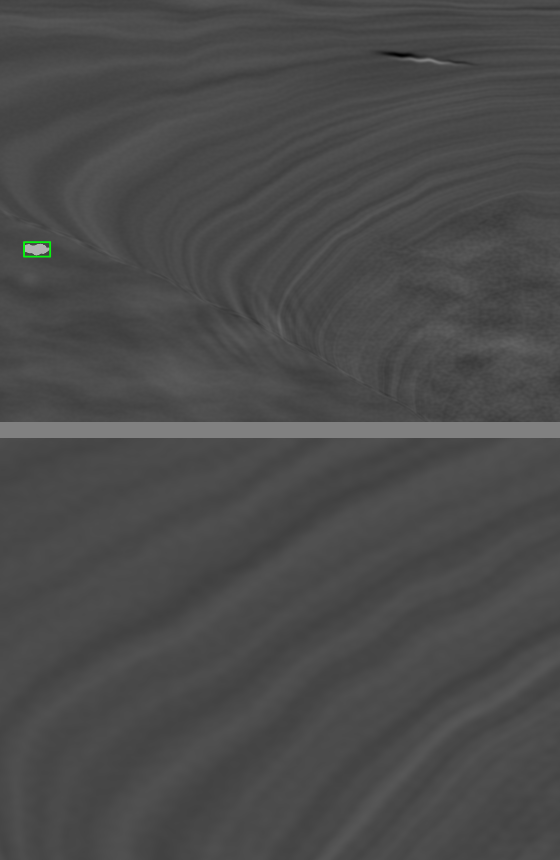
Top: the whole. Bottom: its middle third, enlarged.
Write a WebGL 2 fragment shader that draws this texture.

```glsl
#version 300 es
precision highp float;

#define BASE_GRAY 0.288
#define BED_CONTRAST 0.085
#define BED_FREQUENCY 62.0
#define WARP_AMOUNT 0.022
#define MOTTLE_CONTRAST 0.07
#define GRAIN_CONTRAST 0.022
#define FRAME_COLOR vec3(0.03, 0.95, 0.06)
#define FRAME_CENTER vec2(0.088, 0.591)
#define FRAME_HALF vec2(0.031, 0.017)

uniform vec2 u_resolution;
out vec4 fragColor;

vec2 gradientAt(vec2 cell) {
    vec3 h = fract(cell.xyx * vec3(0.1031, 0.1030, 0.0973));
    h += dot(h, h.yzx + 33.33);
    float angle = 6.28319 * fract((h.x + h.y) * h.z);
    return vec2(cos(angle), sin(angle));
}

float gradientNoise(vec2 p) {
    vec2 i = floor(p), f = p - i;
    vec2 w = f * f * f * (f * (f * 6.0 - 15.0) + 10.0);
    vec2 e = vec2(1.0, 0.0);
    float top = mix(dot(gradientAt(i), f), dot(gradientAt(i + e.xy), f - e.xy), w.x);
    float low = mix(dot(gradientAt(i + e.yx), f - e.yx), dot(gradientAt(i + e.xx), f - e.xx), w.x);
    return mix(top, low, w.y);
}

float fbm(vec2 p) {
    float sum = 0.0, gain = 1.0;
    for (int i = 0; i < 4; i++) {
        sum += gain * gradientNoise(p);
        p = mat2(1.6, 1.2, -1.2, 1.6) * p + 7.3;
        gain *= 0.55;
    }
    return sum;
}

// Depth of the oblique surface that cuts off the folded beds
float faultDepth(float x) {
    return 0.50 + 0.37 * x + 0.12 * x * x + 0.012 * gradientNoise(vec2(x * 9.0, 4.0));
}

// Bed coordinate: flat at the upper right, steeper with depth, dragged along the fault
float bedCoordinate(vec2 p, float height) {
    float reach = 1.326 - p.x;
    float bend = reach * reach;
    float t = (p.y + 0.067 * bend) / (1.0 + 1.93 * bend);
    return t - 0.075 * exp(-max(height, 0.0) / 0.07);
}

float beds(float t, float along) {
    float wide = gradientNoise(vec2(t * BED_FREQUENCY, along * 1.6));
    float fine = gradientNoise(vec2(t * BED_FREQUENCY * 2.1 + 9.0, along * 2.5));
    return wide + 0.45 * fine;
}

float ellipseMask(vec2 p, vec2 center, vec2 radius) {
    vec2 q = (p - center) / radius;
    return exp(-dot(q, q));
}

float boxDistance(vec2 p, vec2 halfSize) {
    vec2 d = abs(p) - halfSize;
    return length(max(d, 0.0)) + min(max(d.x, d.y), 0.0);
}

void main() {
    vec2 p = vec2(gl_FragCoord.x, u_resolution.y - gl_FragCoord.y) / u_resolution.y;
    float pixel = 1.0 / u_resolution.y;

    // Uneven folding
    vec2 warp = vec2(gradientNoise(p * 5.5), gradientNoise(p * 5.5 + 31.0));
    warp += 0.4 * vec2(gradientNoise(p * 15.0 + 11.0), gradientNoise(p * 15.0 + 53.0));
    float calm = mix(1.0, 0.35, smoothstep(0.5, 1.1, p.x) * smoothstep(0.5, 0.3, p.y));
    vec2 q = p + WARP_AMOUNT * calm * warp;

    // Regions
    float height = faultDepth(p.x) - p.y;
    float above = smoothstep(-0.008, 0.008, height);
    float rough = smoothstep(0.78, 1.02, p.x + 0.15 * warp.x) * smoothstep(0.47, 0.6, p.y + 0.1 * warp.y);
    float shallow = smoothstep(0.15, 0.02, p.y);

    // Folded beds with patches of stronger reflection
    float t = bedCoordinate(q, height);
    float strength = 0.65 + 0.7 * gradientNoise(vec2(t * 20.0, p.x * 1.5 + 3.0)) + 0.45 * shallow;
    float folded = BED_CONTRAST * strength * beds(t, p.x);
    folded += 0.04 * shallow * gradientNoise(vec2(q.x * 5.0, q.y * 75.0));

    // Smooth ground below, broken ground at the lower right
    float lower = MOTTLE_CONTRAST * fbm(vec2(q.x * 3.2, (q.y - 0.12 * q.x) * 10.0));
    float broken = MOTTLE_CONTRAST * fbm(vec2(q.x * 7.0, q.y * 14.0) + 17.0);
    float gray = BASE_GRAY + mix(lower, folded, above * (1.0 - 0.7 * rough)) + 0.8 * rough * broken;

    // Steep thin lenses along the fault
    float lens = ellipseMask(p, vec2(0.61, 0.775), vec2(0.14, 0.08));
    float across = q.x * 0.8 - q.y * 0.65 + 0.5 * (q.x - 0.6) * (q.x - 0.6);
    gray += 0.11 * lens * gradientNoise(vec2(across * 52.0, (q.x + q.y) * 6.0));
    float seam = exp(-height * height / 0.00006);
    gray += 0.07 * seam * gradientNoise(vec2(p.x * 35.0, height * 160.0));

    // Pale and dark patches
    gray += 0.075 * ellipseMask(q, vec2(1.04, 0.79), vec2(0.06, 0.025));
    gray += 0.05 * ellipseMask(q, vec2(1.24, 0.83), vec2(0.10, 0.035));
    gray -= 0.06 * ellipseMask(q, vec2(1.12, 0.865), vec2(0.05, 0.018));
    gray -= 0.05 * ellipseMask(q, vec2(0.03, 0.86), vec2(0.11, 0.025));
    gray += 0.045 * ellipseMask(q, vec2(0.077, 0.66), vec2(0.018, 0.013));

    // Bright spot with its dark twin
    vec2 streak = p + vec2(0.0, 0.006 * gradientNoise(vec2(p.x * 28.0, 2.0)) - 0.1 * (p.x - 0.95));
    gray -= 0.27 * ellipseMask(streak, vec2(0.95, 0.130), vec2(0.05, 0.006));
    gray += 0.27 * ellipseMask(streak, vec2(1.01, 0.138), vec2(0.06, 0.005));
    gray -= 0.14 * ellipseMask(streak, vec2(1.08, 0.134), vec2(0.045, 0.004));

    gray += GRAIN_CONTRAST * (0.5 + rough) * gradientNoise(p * vec2(90.0, 130.0));
    vec3 color = vec3(gray);

    // Framed pale lump
    vec2 local = p - FRAME_CENTER;
    float lump = length(local / vec2(0.028, 0.012)) - 1.0 + 0.7 * gradientNoise(p * 75.0);
    color = mix(color, vec3(0.69), smoothstep(0.08, -0.08, lump));
    float frame = abs(boxDistance(local, FRAME_HALF)) - 0.0022;
    color = mix(color, FRAME_COLOR, smoothstep(0.5 * pixel, -0.5 * pixel, frame));

    fragColor = vec4(color, 1.0);
}
```
